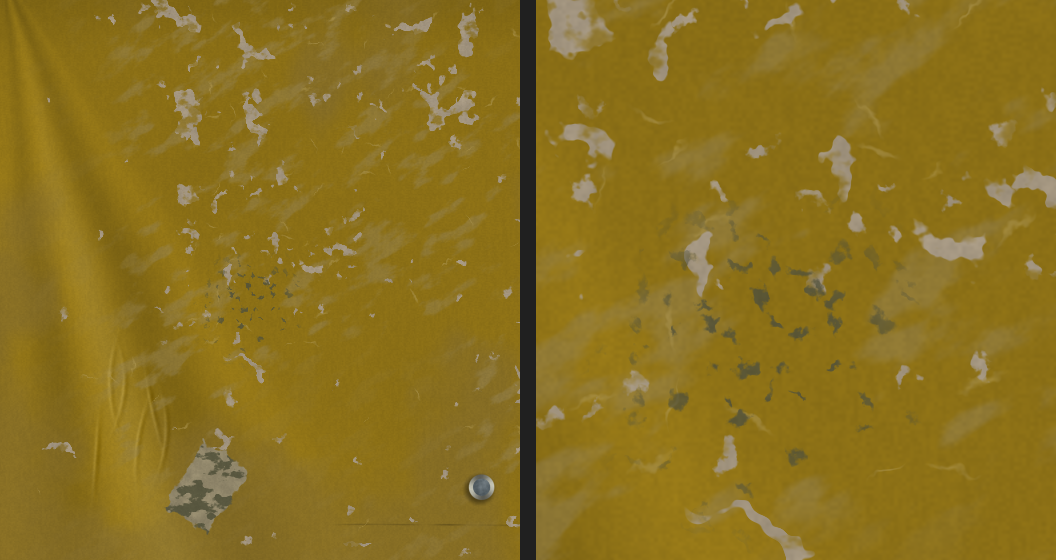
Left: the whole. Right: its middle third, enlarged.
Give the GLSL for this texture, as a WebGL 2 fragment shader.

```glsl
#version 300 es
precision highp float;
uniform vec2 u_resolution;
out vec4 fragColor;

float hash(vec2 p) {
    return fract(sin(dot(p, vec2(127.1, 311.7))) * 43758.5453);
}

float noise(vec2 p) {
    vec2 i = floor(p), f = fract(p);
    f = f * f * (3.0 - 2.0 * f);
    return mix(mix(hash(i), hash(i + vec2(1, 0)), f.x),
               mix(hash(i + vec2(0, 1)), hash(i + vec2(1, 1)), f.x), f.y);
}

float fbm(vec2 p) {
    float sum = 0.0, amp = 0.53;
    for (int i = 0; i < 4; i++) {
        sum += amp * noise(p);
        p = mat2(1.6, 1.2, -1.2, 1.6) * p + 7.3;
        amp *= 0.5;
    }
    return sum;
}

float bump(float x, float centre, float width) {
    float t = (x - centre) / width;
    return exp(-t * t);
}

vec2 turn(vec2 p, float a) {
    return mat2(cos(a), -sin(a), sin(a), cos(a)) * p;
}

// Where wear gathers: loose clumps and a slanting belt
float wear(vec2 p) {
    float clumps = smoothstep(0.35, 0.75, noise(p * 4.5 + 3.7));
    float belt = bump(p.x, 0.28 + 0.32 * (0.95 - p.y), 0.08) * smoothstep(0.32, 0.42, p.y);
    return (0.2 + clumps + 1.1 * belt) * smoothstep(-0.05, 0.2, p.x);
}

// Scattered ragged ovals, one candidate per cell
float flakes(vec2 p, float cell, float chance, float radius, float stretch, float ragged, float seed) {
    vec2 warp = vec2(fbm(p / cell * 2.6 + seed), fbm(p / cell * 2.6 + seed + 31.0)) - 0.5;
    vec2 q = p / cell + warp * ragged;
    vec2 home = floor(q);
    float d = 9.0;
    for (int y = -1; y <= 1; y++) {
        for (int x = -1; x <= 1; x++) {
            vec2 id = home + vec2(x, y);
            vec2 key = id + seed;
            if (hash(key) > chance * wear(id * cell)) continue;
            vec2 centre = id + 0.2 + 0.6 * vec2(hash(key + 5.1), hash(key + 9.4));
            vec2 v = turn(q - centre, 6.283 * hash(key + 2.6));
            float size = radius * mix(0.45, 1.2, hash(key + 7.7));
            v.y *= stretch * mix(0.7, 1.3, hash(key + 4.2));
            d = min(d, (length(v) - size) / stretch);
        }
    }
    return 1.0 - smoothstep(-0.0012, 0.0012, d * cell);
}

// Hanging cloth: folds fanning from the upper left, fading and creases
vec3 cloth(vec2 p) {
    float soft = fbm(p * 3.0 + 11.0) - 0.5;
    float fan = atan(p.x, 1.06 - p.y) + soft * 0.08;
    float lower = smoothstep(1.0, 0.5, p.y);
    float light = 0.5 * bump(fan, 0.25, 0.065) - 0.4 * bump(fan, 0.39, 0.06)
                + 0.25 * bump(fan, 0.53, 0.05) - 0.35 * bump(fan, 0.13, 0.05);
    light = light * mix(0.6, 1.0, lower) + 0.3 * soft;
    light += 0.25 * bump(p.x + soft * 0.05, 0.02, 0.03) * lower;
    light -= 0.3 * smoothstep(0.9, 1.02, p.y);
    vec3 col = vec3(0.55, 0.44, 0.085) * (1.0 + 0.28 * light);
    float faded = smoothstep(0.5, 0.72, fbm(p * vec2(5.0, 3.5) + 2.0) + 0.2 * smoothstep(0.4, 0.0, p.y));
    col = mix(col, vec3(0.51, 0.42, 0.17), 0.65 * faded);
    col = mix(col, vec3(0.60, 0.51, 0.22), 0.4 * bump(fan, 0.27, 0.05) * lower);
    for (int i = 0; i < 6; i++) {
        float k = float(i);
        float y = p.y - mix(0.18, 0.36, hash(vec2(k, 3.0)));
        float x = p.x - 0.17 - 0.025 * k - (hash(vec2(k, 8.0)) - 0.5) * 0.5 * y - 2.5 * y * y * sin(k * 2.3);
        float span = bump(y, 0.0, 0.06);
        col += span * (0.075 * bump(x, 0.0, 0.0028) - 0.06 * bump(x, 0.006, 0.004));
    }
    float seam = bump(p.y, 0.062 + 0.006 * soft, 0.0015) * smoothstep(0.58, 0.64, p.x);
    return col * (1.0 - 0.25 * seam * noise(p * vec2(25.0, 3.0)));
}

// Bare torn patch with dark residue
vec3 addPatch(vec3 col, vec2 p) {
    vec2 v = turn(p - vec2(0.368, 0.13), -0.6);
    v += 0.022 * (vec2(fbm(p * 30.0), fbm(p * 30.0 + 17.0)) - 0.5);
    vec2 e = abs(v) - vec2(0.046, 0.066);
    float d = max(e.x, e.y) + 0.012 * (fbm(p * 70.0) - 0.5);
    float stain = fbm(p * vec2(45.0, 65.0) + 4.0) + 0.16 * bump(p.y, 0.1, 0.018);
    vec3 bare = vec3(0.57, 0.53, 0.42) * (0.88 + 0.24 * fbm(p * 60.0));
    bare = mix(bare, vec3(0.31, 0.31, 0.22), 0.85 * smoothstep(0.58, 0.68, stain));
    return mix(col, bare, 1.0 - smoothstep(-0.0015, 0.002, d));
}

// Round metal stud with a soft shadow
vec3 addStud(vec3 col, vec2 p, float radius) {
    float r = length(p) / radius;
    col *= 1.0 - 0.4 * (1.0 - smoothstep(0.8, 1.4, length(p + vec2(0.004, 0.004)) / radius));
    float sheen = 0.5 + 0.5 * sin(atan(p.y, p.x) * 2.0 + 1.2);
    vec3 rim = mix(vec3(0.36, 0.36, 0.33), vec3(0.76, 0.76, 0.70), sheen);
    vec3 face = mix(vec3(0.25, 0.29, 0.31), vec3(0.50, 0.54, 0.56), fbm(p * 90.0 + 5.0));
    vec3 metal = mix(face, rim, smoothstep(0.62, 0.72, r));
    return mix(col, metal, 1.0 - smoothstep(0.93, 1.05, r));
}

void main() {
    vec2 p = gl_FragCoord.xy / u_resolution.y;
    vec3 col = cloth(p);

    // Scuffs and pale scratches
    float scuff = smoothstep(0.53, 0.75, fbm(turn(p, 0.6) * vec2(20.0, 45.0))) * min(wear(p), 1.0);
    col = mix(col, vec3(0.58, 0.51, 0.32), 0.5 * scuff);
    float scratch = flakes(p, 0.045, 0.17, 0.22, 7.0, 0.5, 71.0);
    col = mix(col, vec3(0.66, 0.57, 0.30), 0.6 * scratch);

    // Lost paint, from broad tears to specks
    float lost = flakes(p, 0.125, 0.25, 0.32, 2.1, 1.3, 13.0);
    lost = max(lost, flakes(p, 0.06, 0.17, 0.27, 1.9, 1.0, 29.0));
    lost = max(lost, flakes(p, 0.027, 0.09, 0.27, 1.7, 0.8, 47.0));
    float worn = smoothstep(0.27, 0.48, fbm(p * vec2(55.0, 70.0) + 8.0));
    vec3 ground = vec3(0.64, 0.59, 0.52) * (0.92 + 0.16 * fbm(p * 40.0));
    col = mix(col, ground, lost * mix(0.25, 0.95, worn));

    // Dark chips below the belt
    float chips = flakes(p, 0.02, 0.3, 0.3, 2.0, 0.9, 83.0);
    float near = smoothstep(0.13, 0.04, length(p - vec2(0.45, 0.45)));
    col = mix(col, vec3(0.32, 0.32, 0.23), 0.85 * chips * near);

    col = addPatch(col, p);
    col = addStud(col, p - vec2(0.86, 0.13), 0.023);

    // Woven grain
    float grain = noise(p * 420.0) + 0.6 * noise(p * vec2(260.0, 90.0)) - 0.8;
    fragColor = vec4(col * (1.0 + 0.055 * grain), 1.0);
}
```
